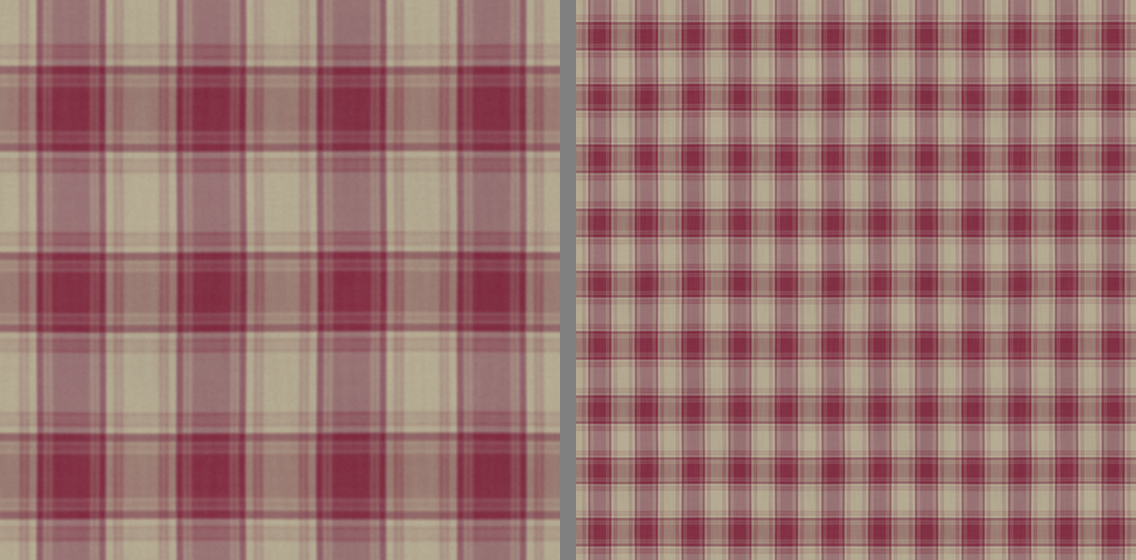
Left: one tile. Right: repeated 3 by 3.
Write a three.js fragment shader that draws this texture.

```glsl
varying vec2 vUv;

const vec2 REPEATS = vec2(4.0, 3.0);
const vec2 CENTRE = vec2(0.1276, 0.1446);   // middle of the first red bands
const float SOFT = 0.0045;                  // dye bleed at stripe edges
const float THREAD = 0.006;                 // half width of single threads
const float ROW_DRIFT = 0.0075;             // uneven spacing of the rows
const float WOBBLE = 0.003;
const float WARP_STREAKS = 0.09;
const float WEFT_STREAKS = 0.045;
const float GRAIN = 0.015;
const float SHADE = 0.03;

// Stripe borders from the band centre: solid, pale, line, gap
const vec4 WARP_EDGES = vec4(0.033, 0.051, 0.0615, 0.075);
const vec4 WEFT_EDGES = vec4(0.038, 0.061, 0.0745, 0.086);
const float WARP_FADE = 0.094;              // outer border of the faint stripes
const float WEFT_FADE = 0.113;

const vec3 CREAM = vec3(0.715, 0.68, 0.58);
const vec3 MAUVE = vec3(0.595, 0.455, 0.46);
const vec3 TAN = vec3(0.605, 0.49, 0.455);
const vec3 CRIMSON = vec3(0.505, 0.17, 0.255);
const vec3 LINE_TINT = vec3(0.50, 0.24, 0.32);

const float TAU = 6.2831853;

vec2 gradientAt(vec2 cell, vec2 period) {
  cell = mod(cell, period);
  float h = fract(sin(dot(cell, vec2(127.1, 311.7))) * 43758.5);
  return vec2(cos(h * TAU), sin(h * TAU));
}

// Gradient noise that wraps after a whole number of cells
float noise(vec2 uv, vec2 period) {
  vec2 p = uv * period;
  vec2 i = floor(p);
  vec2 f = p - i;
  vec2 u = f * f * f * (f * (f * 6.0 - 15.0) + 10.0);
  vec2 e = vec2(1.0, 0.0);
  float a = dot(gradientAt(i, period), f);
  float b = dot(gradientAt(i + e.xy, period), f - e.xy);
  float c = dot(gradientAt(i + e.yx, period), f - e.yx);
  float d = dot(gradientAt(i + e.xx, period), f - e.xx);
  return mix(mix(a, b, u.x), mix(c, d, u.x), u.y);
}

float band(float d, float lo, float hi) {
  return smoothstep(lo - SOFT, lo + SOFT, d) - smoothstep(hi - SOFT, hi + SOFT, d);
}

float thread(float d, float at) {
  return 1.0 - smoothstep(0.0, THREAD, abs(d - at));
}

// Share of red yarn at a distance from the band centre
float redYarn(float d, vec4 edge, float fade) {
  float red = 0.04 + 0.93 * band(d, -1.0, edge.x);
  red += 0.70 * band(d, edge.x, edge.y);
  red += 0.96 * band(d, edge.y, edge.z);
  red += 0.25 * band(d, edge.w, fade);
  // Single pale threads inside the band, single red ones outside
  red -= 0.13 * (thread(d, edge.x + 0.004) + thread(d, edge.y - 0.004));
  red += 0.11 * (thread(d, edge.w + 0.004) + thread(d, fade - 0.004));
  return red;
}

void main() {
  vec2 uv = vUv;

  // Slack in the cloth
  vec2 p = uv;
  p.y -= ROW_DRIFT * sin(TAU * uv.y);
  p += WOBBLE * vec2(noise(uv, vec2(2.0, 3.0)), noise(uv.yx, vec2(3.0, 2.0)));

  // Distance to the nearest band in each direction
  vec2 cell = fract((p - CENTRE) * REPEATS + 0.5) - 0.5;
  vec2 d = abs(cell) / REPEATS;
  float warp = redYarn(d.x, WARP_EDGES, WARP_FADE);
  float weft = redYarn(d.y, WEFT_EDGES, WEFT_FADE);

  // Uneven dye along the yarns
  warp += WARP_STREAKS * noise(uv, vec2(72.0, 7.0));
  weft += WEFT_STREAKS * noise(uv, vec2(7.0, 72.0));
  warp = clamp(warp, 0.0, 1.1);
  weft = clamp(weft, 0.0, 1.1);

  // Woven mix of the two yarn directions
  vec3 color = mix(mix(CREAM, MAUVE, warp), mix(TAN, CRIMSON, warp), weft);

  // Saturated lines that border each band
  float warpLine = band(d.x, WARP_EDGES.y, WARP_EDGES.z);
  float weftLine = band(d.y, WEFT_EDGES.y, WEFT_EDGES.z);
  color = mix(color, min(color, LINE_TINT), 0.32 * max(warpLine, weftLine));
  color = max(color, CRIMSON * 0.95);

  // Fine weave and broad shading
  float grain = noise(uv, vec2(170.0)) + 0.6 * noise(uv.yx, vec2(83.0));
  color += GRAIN * grain;
  color *= 1.0 + SHADE * noise(uv, vec2(4.0));

  gl_FragColor = vec4(clamp(color, 0.0, 1.0), 1.0);
}
```
